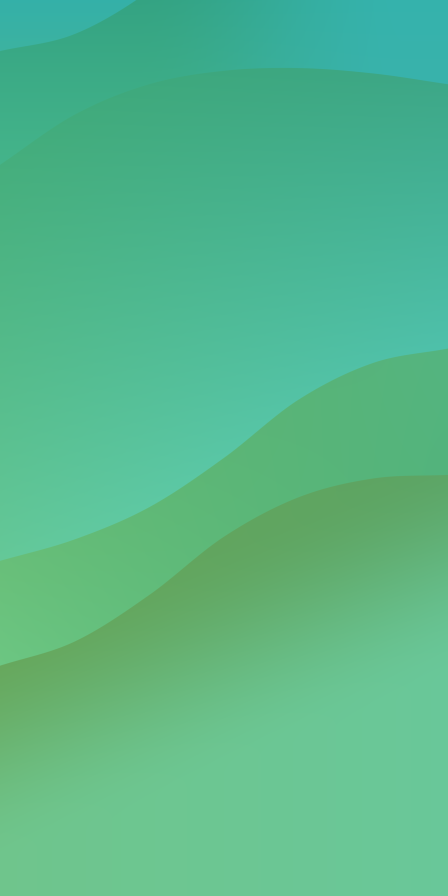
This background is drawn by a WebGL 2 fragment shader. Its source:

```glsl
#version 300 es
precision highp float;
// Five stacked wavy sheets running from teal at the top to leaf green below.
// Each sheet starts under a smooth spline edge and is filled with a
// four-corner gradient; the lowest one fades along a tilted axis.

#define KNOTS 7           // spline heights across the canvas width
#define EDGE_SOFTNESS 0.7 // half width of an edge, in pixel footprints
#define FADE_START 0.703  // tilted fade of the lowest sheet
#define FADE_END 0.967
#define FADE_TILT 0.208
#define COLOR_SCALE 255.0 // colours below are given in 0..255

uniform vec2 u_resolution;
out vec4 fragColor;

// Gradient between top-left, top-right, bottom-left and bottom-right colours.
vec3 corners(vec3 tl, vec3 tr, vec3 bl, vec3 br, vec2 t) {
  return mix(mix(tl, tr, t.x), mix(bl, br, t.x), t.y);
}

// Catmull-Rom spline through evenly spaced depths, ends extended linearly.
float wave(float x, float h[KNOTS]) {
  float s = clamp(x, 0.0, 0.9999) * float(KNOTS - 1);
  int i = int(s);
  float t = fract(s);
  float b = h[i], c = h[i + 1];
  float a = i > 0 ? h[max(i - 1, 0)] : 2.0 * b - c;
  float d = i < KNOTS - 2 ? h[min(i + 2, KNOTS - 1)] : 2.0 * c - b;
  return b + 0.5 * t * (c - a + t * (2.0 * a - 5.0 * b + 4.0 * c - d
       + t * (3.0 * (b - c) + d - a)));
}

// Coverage of the sheet lying below an edge.
float below(float depth, float edge) {
  float d = depth - edge;
  float w = EDGE_SOFTNESS * length(vec2(dFdx(d), dFdy(d)));
  return smoothstep(-w, w, d);
}

void main() {
  vec2 uv = gl_FragCoord.xy / u_resolution;
  float x = uv.x;
  float depth = 1.0 - uv.y;

  // Edges, as depth below the top of the canvas
  float crest = wave(x, float[KNOTS](0.057, 0.038, -0.010, -0.08, -0.16, -0.24, -0.30));
  float ridge = wave(x, float[KNOTS](0.184, 0.128, 0.094, 0.079, 0.076, 0.082, 0.094));
  float slope = wave(x, float[KNOTS](0.626, 0.602, 0.566, 0.511, 0.446, 0.405, 0.389));
  float bank = wave(x, float[KNOTS](0.743, 0.716, 0.664, 0.599, 0.555, 0.534, 0.530));

  // Sheet fills
  vec3 sky = mix(vec3(52, 176, 168), vec3(60, 178, 160), clamp(depth / 0.057, 0.0, 1.0));
  vec3 lagoon = corners(vec3(52, 163, 130), vec3(53, 178, 172),
                        vec3(68, 180, 138), vec3(60, 178, 170),
                        vec2(smoothstep(0.3, 0.9, x), depth / 0.184));
  vec3 jade = corners(vec3(62, 168, 118), vec3(60, 166, 134),
                      vec3(100, 200, 152), vec3(92, 212, 198),
                      vec2(x, (depth - 0.078) / 0.547));
  vec3 leaf = corners(vec3(96, 176, 102), vec3(84, 180, 128),
                      vec3(108, 198, 130), vec3(80, 178, 118),
                      vec2(x, (depth - 0.389) / 0.354));
  float fade = smoothstep(FADE_START, FADE_END, depth + FADE_TILT * x);
  vec3 meadow = corners(vec3(102, 166, 90), vec3(92, 164, 100),
                        vec3(111, 197, 140), vec3(105, 199, 153), vec2(x, fade));

  // Stack from back to front
  vec3 color = mix(sky, lagoon, below(depth, crest));
  color = mix(color, jade, below(depth, ridge));
  color = mix(color, leaf, below(depth, slope));
  color = mix(color, meadow, below(depth, bank));
  fragColor = vec4(color / COLOR_SCALE, 1.0);
}
```
